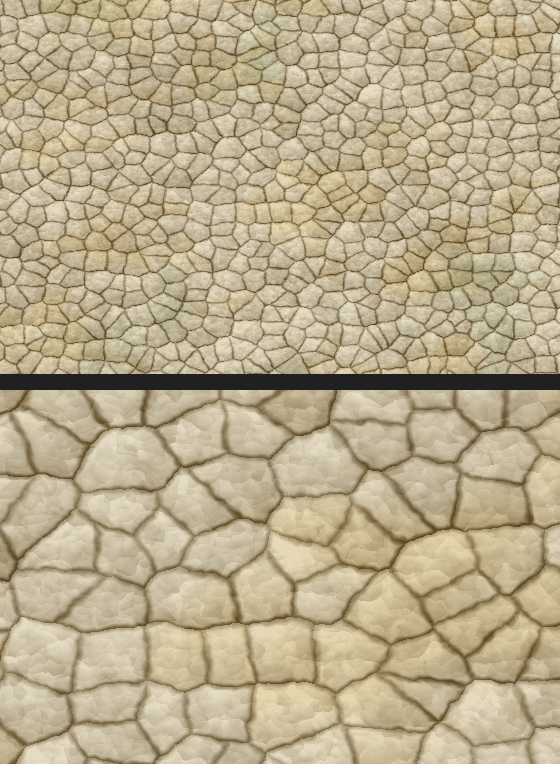
Top, the full canvas; bottom, a detail of the centre.
Write a WebGL 2 fragment shader that draws this texture.

```glsl
#version 300 es
precision highp float;

uniform vec2 u_resolution;
out vec4 fragColor;

const vec2 STONES_PER_HEIGHT = vec2(17.5, 22.0);
const vec2 LIGHT_DIR = vec2(-0.37, 0.93);
const vec3 DARK_EARTH = vec3(0.44, 0.37, 0.23);
const vec3 PALE_STONE = vec3(0.85, 0.81, 0.71);

struct Stone {
    vec2 id;
    vec2 offset;
    float edge;
};

vec2 hash2(vec2 cell) {
    vec3 h = fract(cell.xyx * vec3(0.1031, 0.1030, 0.0973));
    h += dot(h, h.yzx + 33.33);
    return fract((h.xx + h.yz) * h.zy);
}

vec2 sitePoint(vec2 cell, float jitter) {
    return cell + 0.5 + jitter * (hash2(cell) - 0.5);
}

// Layered sines, roughly -1 to 1
float waves(vec2 p) {
    const mat2 turn = mat2(1.6, 1.2, -1.2, 1.6);
    float sum = 0.0;
    float amplitude = 0.6;
    for (int i = 0; i < 3; i++) {
        sum += amplitude * sin(p.x + 1.4 * sin(p.y * 0.8)) * sin(p.y + 1.2 * sin(p.x * 0.7));
        p = turn * p + 4.7;
        amplitude *= 0.6;
    }
    return sum;
}

// Nearest site and distance to the closest border
Stone findStone(vec2 p, float jitter) {
    vec2 base = floor(p);
    Stone s = Stone(base, vec2(0.0), 8.0);
    float nearest = 8.0;
    for (int y = -1; y <= 1; y++) {
        for (int x = -1; x <= 1; x++) {
            vec2 cell = base + vec2(x, y);
            vec2 toPixel = p - sitePoint(cell, jitter);
            float d = dot(toPixel, toPixel);
            if (d < nearest) {
                nearest = d;
                s.id = cell;
                s.offset = toPixel;
            }
        }
    }
    for (int y = -2; y <= 2; y++) {
        for (int x = -2; x <= 2; x++) {
            if (x == 0 && y == 0) continue;
            vec2 toPixel = p - sitePoint(s.id + vec2(x, y), jitter);
            vec2 across = s.offset - toPixel;
            float border = dot(-0.5 * (s.offset + toPixel), normalize(across));
            s.edge = min(s.edge, border);
        }
    }
    return s;
}

// Chipped planes, each with its own tilt and brightness
float facets(vec2 p) {
    vec2 base = floor(p);
    float nearest = 8.0;
    float plane = 0.0;
    for (int y = -1; y <= 1; y++) {
        for (int x = -1; x <= 1; x++) {
            vec2 cell = base + vec2(x, y);
            vec2 toPixel = p - sitePoint(cell, 0.95);
            float d = dot(toPixel, toPixel);
            if (d < nearest) {
                vec2 tilt = hash2(cell + 71.0) - 0.5;
                nearest = d;
                plane = tilt.x + dot(toPixel, vec2(tilt.y, 0.5));
            }
        }
    }
    return plane;
}

void main() {
    vec2 p = gl_FragCoord.xy / u_resolution.y;
    float pixel = STONES_PER_HEIGHT.y / u_resolution.y;

    // Stones with slightly ragged outlines
    vec2 ragged = vec2(waves(p * 85.0), waves(p.yx * 85.0 + 9.0));
    Stone stone = findStone(p * STONES_PER_HEIGHT + 0.06 * ragged, 0.88);
    vec2 variety = hash2(stone.id + 19.0);

    // Weathered areas
    float patches = waves(p * vec2(6.0, 8.0) + 2.0);
    float ochre = smoothstep(-0.1, 0.8, waves(p * vec2(7.0, 11.0) + 14.0) + 0.5 * (variety.y - 0.5));
    float lichen = smoothstep(0.1, 0.8, waves(p.yx * 7.0 + 31.0));

    // Rounded body and rough surface
    vec2 rough = p + 0.004 * ragged;
    float slope = dot(stone.offset, LIGHT_DIR);
    float chips = 0.18 * facets(rough * vec2(50.0, 68.0)) + 0.14 * facets(rough * vec2(105.0, 140.0));
    float grain = 0.07 * waves(p * 155.0);
    float tone = 0.86 + 0.26 * slope + chips + grain;
    tone += 0.14 * (variety.x - 0.5) + 0.12 * patches - 0.07 * lichen;

    // Joints and the soft shade beside them
    float crack = 1.0 - smoothstep(0.0, max(0.1, 1.5 * pixel), stone.edge);
    float depth = 0.55 + 0.15 * waves(p * 24.0) - 0.2 * slope;
    tone -= crack * depth + 0.13 * exp(-9.0 * max(stone.edge, 0.0));

    vec3 color = mix(DARK_EARTH, PALE_STONE, clamp(tone, -0.18, 1.12));
    color *= mix(vec3(1.0), vec3(1.0, 0.97, 0.88), ochre);
    color *= mix(vec3(1.0), vec3(0.95, 0.98, 0.96), lichen);
    fragColor = vec4(color, 1.0);
}
```
